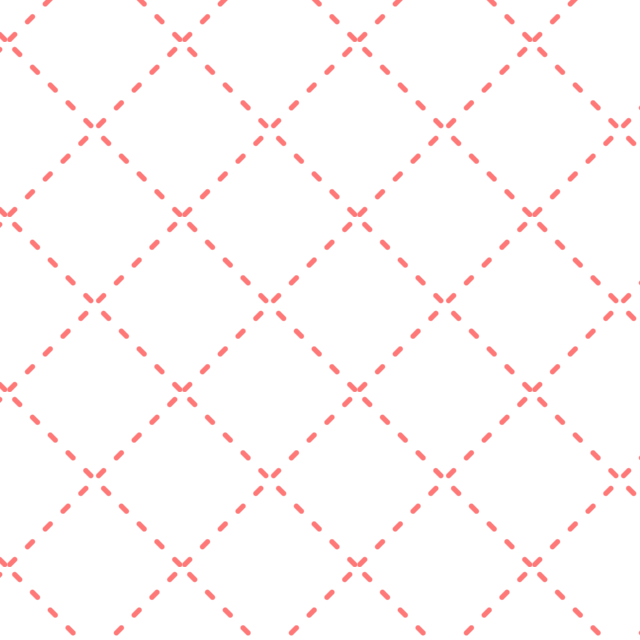
Give the GLSL for this pattern, as a WebGL 2 fragment shader.

```glsl
#version 300 es
precision highp float;
// Diamond lattice of short rounded coral dashes on white.

uniform vec2 u_resolution;
out vec4 fragColor;

// Distance to ten slanted dashes along the diagonal of a unit tile.
float dashedDiagonal(vec2 p) {
    float along = 0.5 * (p.x + p.y);
    float index = clamp(round((along - 0.0571) / 0.1016), 0.0, 9.0);
    vec2 q = p - (0.0571 + 0.1016 * index);

    // Capsule: a short segment with round caps.
    vec2 axis = vec2(0.7071);
    float onSegment = clamp(dot(q, axis), -0.0205, 0.0205);
    return length(q - axis * onSegment) - 0.0146;
}

void main() {
    float tilesAcross = 3.657;
    vec2 canvas = gl_FragCoord.xy / u_resolution;

    // Tiles run downwards from the top left; dashes restart in each one.
    vec2 tile = fract(vec2(canvas.x, 1.0 - canvas.y) * tilesAcross - vec2(0.0413, 0.24));

    // The two diagonals mirror each other.
    float dist = min(dashedDiagonal(tile), dashedDiagonal(vec2(1.0 - tile.x, tile.y)));

    float edge = 0.9 * tilesAcross / min(u_resolution.x, u_resolution.y);
    float ink = 1.0 - smoothstep(-edge, edge, dist);

    vec3 white = vec3(1.0);
    vec3 coral = vec3(1.0, 0.47, 0.47);
    fragColor = vec4(mix(white, coral, ink), 1.0);
}
```
